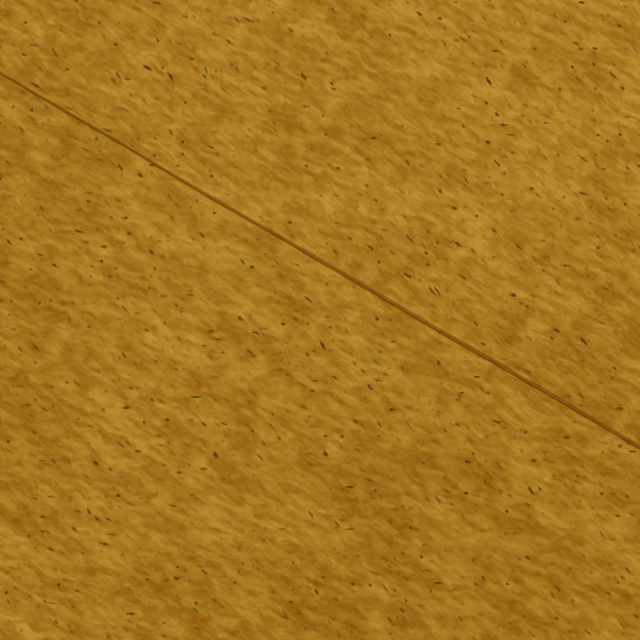
This texture is drawn by a WebGL 2 fragment shader. Its source:

```glsl
#version 300 es
precision highp float;
// Two golden wood-fibre boards with slanted flakes, dark specks and a diagonal seam.

#define BASE_COLOR vec3(0.652, 0.462, 0.125)
#define TONE_AXIS vec3(1.0, 1.10, 0.82)
#define SPECK_DARK vec3(0.27, 0.19, 0.04)
#define SPECK_GREEN vec3(0.41, 0.34, 0.12)
#define SEAM_COLOR vec3(0.50, 0.315, 0.045)
#define SEAM_START 0.885
#define SEAM_SLOPE -0.583
#define SEAM_WIDTH 0.0033
#define GRAIN_ANGLE -0.50
#define FLAKE_SCALE vec2(42.0, 115.0)
#define SPECK_CELLS 46.0
#define STAIN_CELLS 58.0

uniform vec2 u_resolution;
out vec4 fragColor;

float hash(vec2 p) {
    return fract(sin(dot(p, vec2(127.1, 311.7))) * 43758.5);
}

float noise(vec2 p) {
    vec2 i = floor(p), f = fract(p);
    f = f * f * (3.0 - 2.0 * f);
    float low = mix(hash(i), hash(i + vec2(1, 0)), f.x);
    float high = mix(hash(i + vec2(0, 1)), hash(i + vec2(1, 1)), f.x);
    return mix(low, high, f.y);
}

// Expresses p in axes turned by angle a.
vec2 turn(vec2 p, float a) {
    float c = cos(a), s = sin(a);
    return vec2(c * p.x + s * p.y, c * p.y - s * p.x);
}

// Scattered ragged slivers: x = coverage, y = random tint of the strongest one.
vec2 slivers(vec2 p, float cells, float chance, float pixel, float seed) {
    vec2 q = p * cells, best = vec2(0.0);
    float soft = pixel * cells;
    float ragged = noise(q * 7.0 + seed) - 0.5;
    for (int y = -1; y <= 1; y++) {
        for (int x = -1; x <= 1; x++) {
            vec2 id = floor(q) + vec2(x, y);
            vec2 key = id + seed;
            float crowd = 0.4 + 1.2 * noise(id * 0.23 + seed);
            if (hash(key) > chance * crowd) continue;
            vec2 center = id + vec2(hash(key + 17.3), hash(key + 41.9));
            float size = hash(key + 63.1);
            vec2 radius = vec2(mix(0.09, 0.30, size * size), mix(0.05, 0.10, hash(key + 5.7)));
            vec2 d = turn(q - center, 1.1 * (hash(key + 29.5) - 0.5));
            float edge = (length(d / radius) - 1.0 + 0.9 * ragged) * radius.y;
            float cover = 1.0 - smoothstep(-0.5 * soft, 0.7 * soft, edge);
            cover *= mix(0.35, 1.0, hash(key + 88.2));
            if (cover > best.x) best = vec2(cover, hash(key + 97.4));
        }
    }
    return best;
}

// Brightness offset from layered fibres, in grain-aligned coordinates.
float fibreTone(vec2 g) {
    vec2 warp = vec2(noise(g * 37.0), noise(g * 41.0 + 9.2)) - 0.5;
    vec2 w = g + warp * vec2(0.014, 0.009);
    float flakes = smoothstep(0.2, 0.8, noise(w * FLAKE_SCALE));
    float crossed = noise(turn(w, 0.22) * FLAKE_SCALE * 1.5 + 31.0);
    float strands = noise(turn(w, -0.12) * FLAKE_SCALE * vec2(2.4, 2.2) + 57.0);
    float patches = noise(w * vec2(13.0, 27.0) + 73.0);
    float dust = noise(g * vec2(210.0, 280.0) + 11.0);
    return 0.058 * (flakes - 0.5) + 0.056 * (crossed - 0.5)
         + 0.048 * (strands - 0.5) + 0.052 * (patches - 0.5) + 0.034 * (dust - 0.5);
}

void main() {
    vec2 uv = gl_FragCoord.xy / u_resolution.y;
    float pixel = 1.0 / u_resolution.y;

    // Signed distance to the seam; each board has its own grain.
    float bend = 0.003 * (noise(vec2(uv.x * 6.0, 2.0)) - 0.5);
    float seam = (uv.y - SEAM_START - SEAM_SLOPE * uv.x + bend) / length(vec2(1.0, SEAM_SLOPE));
    float board = step(0.0, seam);
    vec2 grain = turn(uv, GRAIN_ANGLE - 0.07 * board) + board * vec2(3.7, 5.3);

    // Fibres and broad, uneven light.
    float tone = fibreTone(grain);
    tone += 0.030 * (noise(uv * 3.2 + 4.0) - 0.5);
    tone += 0.022 * (uv.y - 0.5) + 0.004;
    vec3 color = BASE_COLOR + TONE_AXIS * tone;

    // Soft rusty stains, then small dark or greenish specks.
    vec2 stain = slivers(grain, STAIN_CELLS, 0.42, 2.0 * pixel, 13.0);
    color -= stain.x * mix(vec3(0.07, 0.09, 0.06), vec3(0.12, 0.10, 0.04), stain.y);
    vec2 speck = slivers(grain, SPECK_CELLS, 0.34, 1.4 * pixel, 47.0);
    vec3 speckColor = mix(SPECK_DARK, SPECK_GREEN, smoothstep(0.35, 0.75, speck.y));
    color = mix(color, speckColor, 0.85 * speck.x);

    // Seam groove with a darker lower lip and a faint lit upper rim.
    float halfWidth = SEAM_WIDTH * mix(0.65, 1.1, smoothstep(0.0, 0.8, uv.x));
    halfWidth *= 0.85 + 0.3 * noise(uv * 60.0);
    float groove = 1.0 - smoothstep(-pixel, pixel, abs(seam) - halfWidth);
    float lip = 1.0 - smoothstep(0.0, 1.5 * pixel, abs(seam + 0.7 * halfWidth) - 0.0005);
    float rim = 1.0 - smoothstep(0.0, 0.003, abs(seam - halfWidth - 0.002));
    color += 0.015 * rim;
    color = mix(color, SEAM_COLOR + 0.35 * TONE_AXIS * tone, 0.85 * groove);
    color -= vec3(0.07, 0.06, 0.015) * lip * groove;

    fragColor = vec4(clamp(color, 0.0, 1.0), 1.0);
}
```
